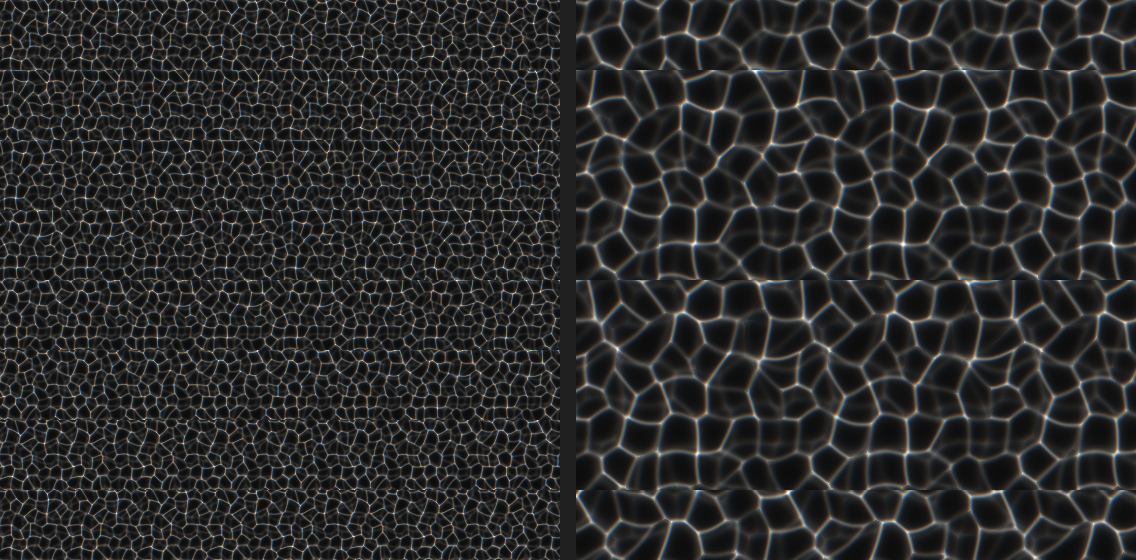
Left, the full canvas; right, a detail of the centre.
Reproduce this texture procedurally as a WebGL 1 fragment shader.

```glsl
precision highp float;

uniform vec2 u_resolution;

const float TAU = 6.2831853;
const float TILES = 8.0;           // repeats across the canvas
const float WEB_CELLS = 6.0;       // cells per tile, bright web
const float VEIL_CELLS = 5.0;      // cells per tile, dim web behind
const float JITTER = 0.40;
const float STAGGER = 0.25;        // sideways shift of alternate cell rows
const float COLUMN_DRIFT = 0.22;   // site rotation from tile to tile
const float ROW_DRIFT = 0.85;
const float WARP = 0.016;          // bend of the strands, in tiles
const float CORE_WIDTH = 0.05;     // in cells
const float HALO_WIDTH = 0.12;
const float CORE_GAIN = 0.29;
const float HALO_GAIN = 0.115;
const float VEIL_GAIN = 0.24;
const float FAINTEST_EDGE = 0.25;
const float FAINT_SPREAD = 1.8;    // widening of the faintest edges
const vec2 DISPERSION = vec2(0.020, -0.012);
const vec3 CORE_TINT = vec3(1.0, 0.99, 0.92);
const vec3 HALO_TINT = vec3(0.98, 0.99, 1.03);
const vec3 GROUND = vec3(0.037, 0.037, 0.038);

vec2 hash22(vec2 p) {
  vec3 q = fract(p.xyx * vec3(0.1031, 0.1030, 0.0973));
  q += dot(q, q.yzx + 33.33);
  return fract((q.xx + q.yz) * q.zy);
}

// Cell identity repeats along x, once per tile
vec2 wrapId(vec2 cell, float cells) {
  return vec2(floor(mod(cell.x + 0.5, cells)), cell.y) + cells * 7.0;
}

vec2 sitePosition(vec2 cell, float cells, float row) {
  vec2 h = hash22(wrapId(cell, cells));
  float angle = TAU * h.x + COLUMN_DRIFT * cell.x / cells + ROW_DRIFT * row;
  float shift = STAGGER * (2.0 * mod(cell.y, 2.0) - 1.0);
  vec2 center = cell + vec2(0.5 + shift, 0.5);
  return center + JITTER * sqrt(h.y) * vec2(cos(angle), sin(angle));
}

// Glow summed over the borders of the nearest cell, split by colour channel
vec3 web(vec2 tilePos, float cells, float row, float blur) {
  vec2 p = tilePos * cells;
  vec2 base = floor(p);
  vec2 nearCell = base;
  vec2 nearSite = p;
  float nearest = 100.0;
  for (int j = -1; j <= 1; j++) {
    for (int i = -1; i <= 1; i++) {
      vec2 cell = base + vec2(float(i), float(j));
      vec2 site = sitePosition(cell, cells, row);
      float d = dot(site - p, site - p);
      if (d < nearest) {
        nearest = d;
        nearCell = cell;
        nearSite = site;
      }
    }
  }

  float pixel = TILES * cells / min(u_resolution.x, u_resolution.y);
  vec2 nearId = wrapId(nearCell, cells);
  vec3 light = vec3(0.0);
  for (int j = -2; j <= 2; j++) {
    for (int i = -2; i <= 2; i++) {
      if (i == 0 && j == 0) continue;
      vec2 cell = nearCell + vec2(float(i), float(j));
      vec2 site = sitePosition(cell, cells, row);
      vec2 normal = normalize(site - nearSite + 1e-5);
      float border = dot(0.5 * (site + nearSite) - p, normal);
      vec3 d = abs(border + vec3(-1.0, 0.0, 1.0) * dot(normal, DISPERSION));
      float chance = hash22(nearId + wrapId(cell, cells) + 3.7).x;
      float strength = mix(FAINTEST_EDGE, 1.0, chance);
      float spread = blur * mix(FAINT_SPREAD, 1.0, chance);
      float coreWidth = max(CORE_WIDTH * spread, 0.6 * pixel);
      vec3 core = CORE_GAIN * CORE_TINT * exp(-d * d / (coreWidth * coreWidth));
      vec3 halo = HALO_GAIN * HALO_TINT * exp(-d / (HALO_WIDTH * blur));
      light += strength * (core + halo);
    }
  }
  return light;
}

void main() {
  vec2 tilePos = gl_FragCoord.xy / u_resolution * TILES;

  // Rows are cut apart, so strands break at the seams
  float row = floor(tilePos.y);
  tilePos.y -= row;
  tilePos += WARP * sin(TAU * vec2(2.0, 3.0) * tilePos.yx + vec2(0.6, 2.1));

  vec3 color = GROUND;
  color += web(tilePos, WEB_CELLS, row, 1.0);
  color += VEIL_GAIN * web(tilePos, VEIL_CELLS, row, 1.6);
  gl_FragColor = vec4(min(color, 1.0), 1.0);
}
```
